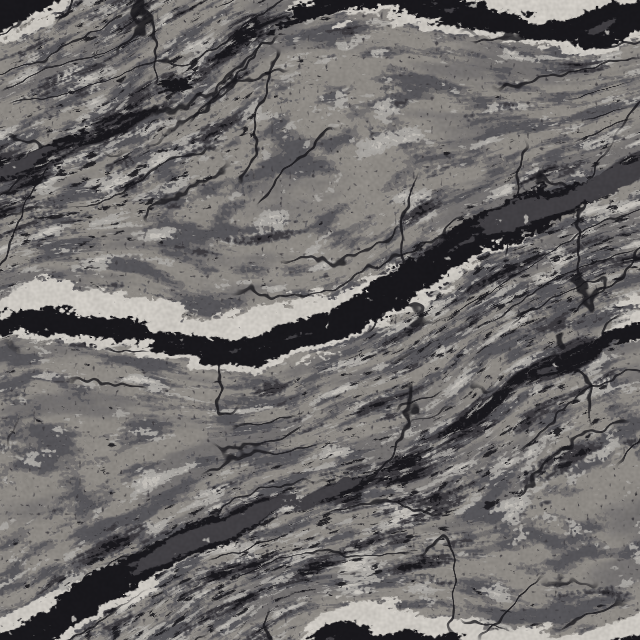
A WebGL 2 fragment shader for this texture:

```glsl
#version 300 es
precision highp float;

#define STRATA_PERIOD 1.5
#define STRATA_SLOPE 0.3333
#define RAGGEDNESS 0.010
#define GREY_LEVEL 0.07
#define SLATE_LEVEL 0.27
#define PALE_LEVEL 0.40
#define CHARCOAL_LEVEL 0.60
#define BLACK_LEVEL 0.82
#define PEPPER_LEVEL 0.47
#define CRACK_WIDTH 0.0017

uniform vec2 u_resolution;
out vec4 fragColor;

const vec3 BLACK = vec3(0.095, 0.092, 0.108);
const vec3 CHARCOAL = vec3(0.23, 0.222, 0.238);
const vec3 SLATE = vec3(0.335, 0.332, 0.348);
const vec3 GREY = vec3(0.44, 0.43, 0.43);
const vec3 WARM = vec3(0.555, 0.54, 0.52);
const vec3 PALE = vec3(0.66, 0.65, 0.635);
const vec3 WHITE = vec3(0.80, 0.785, 0.76);

vec2 gradient(vec2 cell) {
    float a = 6.2832 * fract(sin(dot(cell, vec2(127.1, 311.7))) * 43758.5);
    return vec2(cos(a), sin(a));
}

float noise(vec2 p) {
    vec2 i = floor(p), f = fract(p);
    vec2 u = f * f * f * (f * (f * 6.0 - 15.0) + 10.0);
    vec2 e = vec2(0.0, 1.0);
    float low = mix(dot(gradient(i), f), dot(gradient(i + e.yx), f - e.yx), u.x);
    float high = mix(dot(gradient(i + e), f - e), dot(gradient(i + e.yy), f - e.yy), u.x);
    return mix(low, high, u.y);
}

float fbm(vec2 p) {
    float sum = 0.0, amp = 1.0;
    for (int i = 0; i < 5; i++) {
        sum += amp * noise(p);
        p = mat2(1.6, 0.3, -0.3, 1.9) * p + 17.3;
        amp *= 0.58;
    }
    return sum;
}

// Antialiased step at zero
float edge(float f) {
    float w = 0.8 * fwidth(f) + 1e-5;
    return smoothstep(-w, w, f);
}

// Thin line along the zero of a field with the given frequency
float hairline(float field, float frequency) {
    float d = abs(field) / (frequency * CRACK_WIDTH);
    return 1.0 - smoothstep(0.4, 1.4, d);
}

// Plateau around a centre, periodic along the seam
float bump(float s, float centre, float halfWidth) {
    float d = abs(mod(s - centre + 0.5 * STRATA_PERIOD, STRATA_PERIOD) - 0.5 * STRATA_PERIOD);
    return 1.0 - smoothstep(halfWidth - 0.1, halfWidth + 0.1, d);
}

// Height of the seam above its mean slope
float ripple(float s) {
    float a = 6.2832 * s / STRATA_PERIOD;
    return 0.4 + 0.057 * cos(a) - 0.036 * sin(a) + 0.035 * cos(2.0 * a) + 0.010 * sin(2.0 * a);
}

void main() {
    vec2 p = gl_FragCoord.xy / u_resolution.y;
    float grain = noise(p * 170.0);
    float rough = fbm(p * 36.0);
    vec2 bent = p + 0.014 * vec2(noise(p * 7.0), noise(p * 7.0 + 9.0));
    float tilted = bent.y - STRATA_SLOPE * bent.x;
    float vein = fbm(vec2(bent.x * 8.0, tilted * 26.0) + 31.0);

    // Seams: black core, white rims, grey lenses and the disturbed rock nearby
    float core = -1.0, rim = -1.0, lens = -1.0, halo = -1.0, activity = 0.0;
    float bend = 0.0, weights = 0.0;
    for (int k = -3; k <= 3; k++) {
        float s = bent.x + float(k);
        float r = ripple(s);
        float d = bent.y - STRATA_SLOPE * s - r;
        float pull = exp(-9.0 * abs(d));
        bend += pull * r;
        weights += pull;

        float dist = abs(d) + RAGGEDNESS * (rough + 0.7 * grain);
        float strong = bump(s, 0.46, 0.5);
        float thick = mix(-0.002, 0.018, strong) + 0.012 * bump(s, 0.68, 0.2);
        thick += mix(0.045, 0.016, strong) * vein;
        float above = 0.049 * bump(s, 0.28, 0.3) - 0.008;
        float below = 0.022 * bump(s, 0.4, 0.4) - 0.008;
        core = max(core, thick - dist);
        float side = smoothstep(-0.01, 0.01, d);
        rim = max(rim, thick + mix(below, above, side) + 0.008 * vein - dist);
        lens = max(lens, 0.028 * bump(s, 0.88, 0.17) - 0.014 - dist + 0.03 * vein);
        halo = max(halo, 0.065 * bump(s, 1.2, 0.28) - 0.035 - dist + 0.04 * vein);
        activity = max(activity, bump(s, 1.0, 0.45) * (1.0 - smoothstep(0.05, 0.19, abs(d + 0.06))));
    }

    // Foliation follows the nearest seams, with crumbly outlines
    vec2 flow = vec2(bent.x + 0.3 * tilted, tilted - bend / weights);
    float crumble = 0.22 * rough + 0.25 * grain;
    float streak = fbm(flow * vec2(10.0, 31.0)) + crumble;
    float mottle = fbm(flow * vec2(12.0, 31.0) + 7.0) - crumble;
    float dark = fbm(flow * vec2(7.0, 27.0) + 53.0) + crumble;
    float region = 0.35 * noise(p * 3.0 + 4.0);
    float wash = fbm(flow * vec2(3.5, 11.0) + 80.0);

    // Layered rock tones
    vec3 col = mix(WARM, GREY, 0.9 * smoothstep(0.0, 0.4, wash + 0.1 * rough));
    col = mix(col, GREY, edge(streak + region - GREY_LEVEL));
    col = mix(col, SLATE, edge(streak + region - SLATE_LEVEL));
    float pale = mottle + 0.17 * activity;
    col = mix(col, PALE, edge(pale - PALE_LEVEL));
    col = mix(col, WHITE, 0.8 * edge(pale - PALE_LEVEL - 0.28));
    float shade = dark + 0.27 * activity + 0.38 * smoothstep(-0.015, 0.015, halo);
    col = mix(col, SLATE, 0.8 * edge(shade - CHARCOAL_LEVEL + 0.13));
    col = mix(col, CHARCOAL, 0.95 * edge(shade - CHARCOAL_LEVEL));
    col = mix(col, BLACK, edge(shade - BLACK_LEVEL));

    // Salt and soot flecks in disturbed rock, pepper everywhere
    float fleck = fbm(flow * vec2(38.0, 75.0) + 5.0) + 0.3 * activity + 0.5 * region;
    float salt = fbm(flow * vec2(34.0, 70.0) + 61.0) + 0.25 * activity - 0.5 * region;
    col = mix(col, PALE, 0.85 * edge(salt - 0.62));
    col = mix(col, BLACK, 0.9 * edge(fleck - 0.72));
    float pepper = noise(p * 140.0 + 3.0) + 0.08 * rough;
    col = mix(col, CHARCOAL, 0.85 * edge(pepper - PEPPER_LEVEL));
    col = mix(col, WHITE, edge(rim));

    // Steep cracks and dark hairlines along the foliation
    float wobble = 0.07 * noise(p * 24.0) + 0.035 * noise(p * 60.0);
    float fault = noise(vec2(p.x * 7.0 - p.y * 3.5, p.y * 2.5)) + wobble;
    float broken = smoothstep(0.05, 0.13, noise(p * 3.7 + 21.0));
    col = mix(col, BLACK, 0.85 * hairline(fault, 7.0) * broken);
    float parting = noise(flow * vec2(4.0, 13.0) + 40.0) + 2.0 * wobble;
    float open = smoothstep(0.0, 0.12, noise(p * 6.0 + 70.0) + 0.2 * activity - 0.1);
    col = mix(col, BLACK, 0.8 * hairline(parting, 13.0) * open);

    // Seam core with its lenses and sparse white flecks
    col = mix(col, BLACK, edge(core));
    col = mix(col, mix(CHARCOAL, SLATE, 0.25), edge(lens));
    col = mix(col, PALE, edge(core) * edge(noise(p * 48.0 + 11.0) + 0.2 * grain - 0.54));

    col *= 1.0 + 0.07 * grain + 0.04 * rough;
    fragColor = vec4(col, 1.0);
}
```
